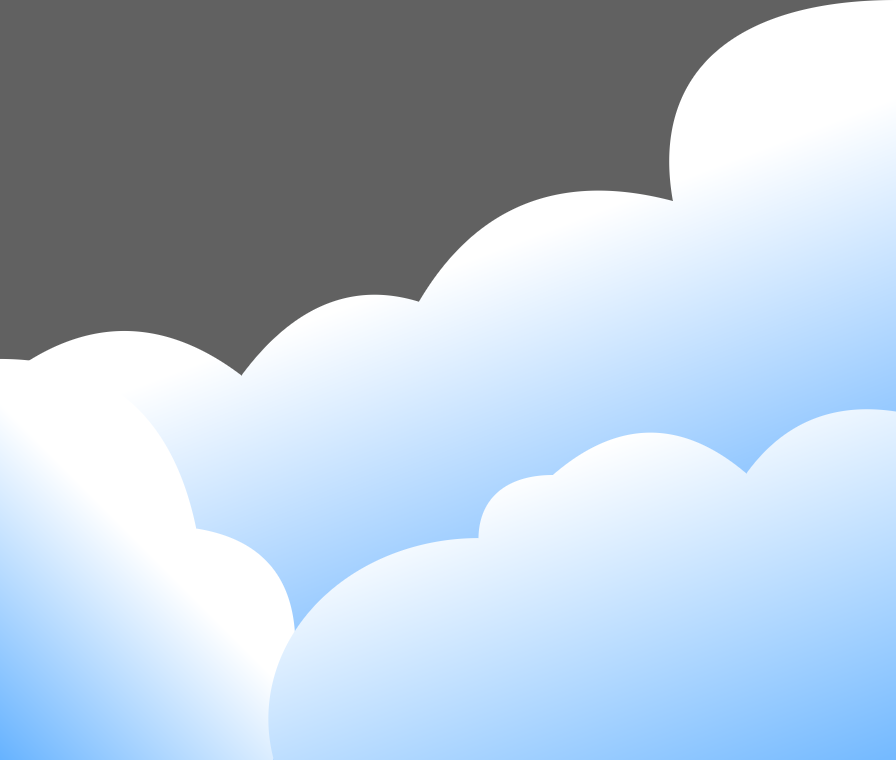
Write a WebGL 1 fragment shader that draws this background.

```glsl
precision highp float;
// Three banks of rounded clouds in front of a flat grey sky.
// Each bank is a union of conic arcs, shaded by its own linear gradient
// from white down to blue. Positions are fractions of the canvas.
uniform vec2 u_resolution;

const vec3 SKY = vec3(0.38);
const vec3 WHITE = vec3(1.0);
const vec3 PALE_BLUE = vec3(0.59, 0.79, 1.0);
const vec3 MID_BLUE = vec3(0.46, 0.73, 1.0);
const vec3 DEEP_BLUE = vec3(0.40, 0.70, 1.0);

float cross2(vec2 a, vec2 b) {
  return a.x * b.y - a.y * b.x;
}

// Signed distance in pixels (positive inside) to the conic that runs from
// start to end, tangent to the lines through peak. A weight of 1 gives a
// parabola, a smaller one an ellipse.
float lobe(vec2 p, vec2 start, vec2 peak, vec2 end, float weight, vec2 pixel) {
  vec2 toStart = start - peak;
  vec2 toEnd = end - peak;
  vec2 q = p - peak;
  float area = cross2(toStart, toEnd);

  // Barycentric coordinates and their gradients
  float a = cross2(q, toEnd) / area;
  float b = cross2(toStart, q) / area;
  float c = 1.0 - a - b;
  vec2 gradA = vec2(toEnd.y, -toEnd.x) / area;
  vec2 gradB = vec2(-toStart.y, toStart.x) / area;

  float k = 4.0 * weight * weight;
  float f = k * a * b - c * c;
  vec2 grad = k * (b * gradA + a * gradB) + 2.0 * c * (gradA + gradB);
  return f / max(length(grad * pixel), 1e-5);
}

float backBank(vec2 p, vec2 px) {
  vec2 dip1 = vec2(0.2695, 0.506);
  vec2 dip2 = vec2(0.4675, 0.603);
  vec2 dip3 = vec2(0.751, 0.7355);
  float d = lobe(p, vec2(0.033, 0.526), vec2(0.151, 0.612), dip1, 1.0, px);
  d = max(d, lobe(p, dip1, vec2(0.356, 0.6435), dip2, 1.0, px));
  d = max(d, lobe(p, dip2, vec2(0.563, 0.794), dip3, 1.0, px));
  return max(d, lobe(p, dip3, vec2(0.711, 1.0), vec2(1.0), 0.9, px));
}

float leftBank(vec2 p, vec2 px) {
  vec2 dip = vec2(0.219, 0.3046);
  float d = lobe(p, vec2(0.0, 0.5277), vec2(0.18, 0.5277), dip, 1.0, px);
  return max(d, lobe(p, dip, vec2(0.3346, 0.283), vec2(0.3294, 0.1385), 1.0, px));
}

float rightBank(vec2 p, vec2 px) {
  vec2 dip1 = vec2(0.534, 0.292);
  vec2 dip2 = vec2(0.617, 0.375);
  vec2 dip3 = vec2(0.833, 0.377);
  float d = lobe(p, vec2(0.2995, 0.054), vec2(0.2995, 0.292), dip1, 0.707, px);
  d = max(d, lobe(p, dip1, vec2(0.535, 0.375), dip2, 0.9, px));
  d = max(d, lobe(p, dip2, vec2(0.725, 0.4855), dip3, 1.0, px));
  return max(d, lobe(p, dip3, vec2(0.8945, 0.4775), vec2(1.0, 0.4585), 1.0, px));
}

// White up to "from" along the direction, full blue at "to"
vec3 shade(vec2 p, vec2 direction, float from, float to, vec3 blue) {
  float t = clamp((dot(p, direction) - from) / (to - from), 0.0, 1.0);
  return mix(WHITE, blue, t);
}

// Lays a colour over the base with a one pixel soft edge
vec3 cover(vec3 base, vec3 colour, float dist) {
  return mix(base, colour, clamp(dist + 0.5, 0.0, 1.0));
}

void main() {
  vec2 pixel = 1.0 / u_resolution;
  vec2 p = gl_FragCoord.xy * pixel;

  vec3 backColour = shade(p, vec2(0.449, -1.0), -0.423, -0.015, PALE_BLUE);
  vec3 leftColour = shade(p, vec2(-1.18, -1.0), -0.47, 0.0, DEEP_BLUE);
  vec3 rightColour = shade(p, vec2(0.425, -1.0), -0.13, 0.417, MID_BLUE);

  vec3 colour = cover(SKY, backColour, backBank(p, pixel));
  colour = cover(colour, leftColour, leftBank(p, pixel));
  colour = cover(colour, rightColour, rightBank(p, pixel));
  gl_FragColor = vec4(colour, 1.0);
}
```
